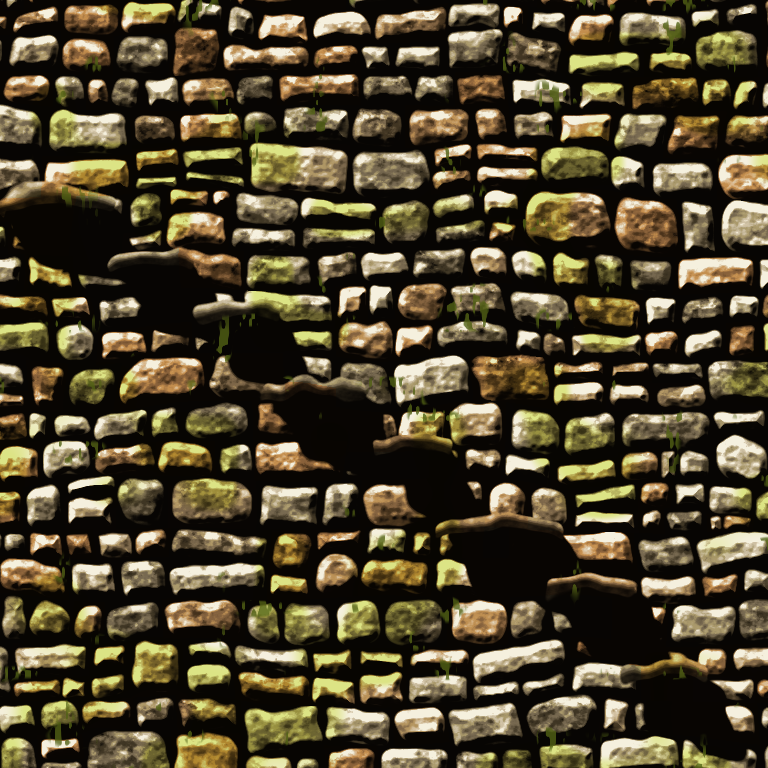
A Shadertoy shader for this texture:

```glsl
// A dry stone wall in hard sunlight from the upper left: jittered courses are
// split into rounded stones, raised into a height field, then lit and shadowed.
// A falling flight of thin jutting slabs throws deep shadows over the wall.

const vec2 SUN = vec2(-0.4, 0.917);
const float COURSES = 13.0;
const float COLUMNS = 6.0;

float hash(vec2 p) {
    return fract(sin(dot(p, vec2(127.1, 311.7))) * 43758.5453);
}

float noise(vec2 p) {
    vec2 i = floor(p), f = fract(p);
    f = f * f * (3.0 - 2.0 * f);
    float low = mix(hash(i), hash(i + vec2(1, 0)), f.x);
    float high = mix(hash(i + vec2(0, 1)), hash(i + vec2(1, 1)), f.x);
    return mix(low, high, f.y);
}

float fbm(vec2 p) {
    float sum = 0.0, amp = 0.53;
    for (int i = 0; i < 4; i++) {
        sum += amp * noise(p);
        p = p * 2.1 + 17.3;
        amp *= 0.5;
    }
    return sum;
}

float roundBox(vec2 p, vec2 halfSize, float radius) {
    vec2 q = abs(p) - halfSize + radius;
    return length(max(q, 0.0)) + min(max(q.x, q.y), 0.0) - radius;
}

float edge(float k, float seed) {
    return k + 0.55 * (hash(vec2(k, seed)) - 0.5);
}

// Jittered interval holding x: index, lower end, upper end
vec3 span(float x, float seed) {
    float k = floor(x);
    if (x < edge(k, seed)) k -= 1.0;
    else if (x > edge(k + 1.0, seed)) k += 1.0;
    return vec3(k, edge(k, seed), edge(k + 1.0, seed));
}

// Signed distance to the nearest stone and its random id
vec2 stone(vec2 p) {
    vec2 grit = p;
    p += 0.022 * (vec2(noise(p * 9.0), noise(p * 8.0 + 40.0)) - 0.5);
    vec3 row = span(p.y * COURSES, 3.0);
    float shift = 5.0 * hash(vec2(row.x, 9.0));
    vec3 col = span(p.x * COLUMNS + shift, row.x + 20.0);
    vec2 lo = vec2((col.y - shift) / COLUMNS, row.y / COURSES);
    vec2 hi = vec2((col.z - shift) / COLUMNS, row.z / COURSES);
    for (int i = 0; i < 3; i++) {
        vec2 size = hi - lo;
        float pick = hash(lo * 61.0 + float(i));
        vec2 cut = mix(lo, hi, 0.33 + 0.34 * hash(hi * 47.0 + float(i)));
        if (size.x > size.y * mix(1.3, 3.3, pick)) {
            if (p.x < cut.x) hi.x = cut.x; else lo.x = cut.x;
        } else if (size.y > mix(0.045, 0.1, pick)) {
            if (p.y < cut.y) hi.y = cut.y; else lo.y = cut.y;
        }
    }
    float id = hash(lo * 61.0 + 7.0);
    vec2 halfSize = 0.5 * (hi - lo) - 0.003;
    vec2 q = p - 0.5 * (lo + hi);
    q += 0.22 * (fract(id * 17.0) - 0.5) * vec2(-q.y, q.x);
    float radius = min(halfSize.x, halfSize.y) * mix(0.35, 0.85, fract(id * 7.0));
    float d = roundBox(q, halfSize, radius);
    return vec2(d + 0.007 * (noise(grit * 48.0) - 0.5), id);
}

float wallHeight(vec2 p) {
    vec2 s = stone(p);
    float rise = mix(0.005, 0.018, fract(s.y * 31.0));
    float rough = 0.005 * noise(p * 62.0) + 0.0025 * noise(p * 170.0);
    return (rise + rough) * smoothstep(0.0, 0.014, -s.x);
}

// Tone from 0 to 1 turned into weathered stone colour
vec3 stoneRamp(float tone) {
    vec3 c = mix(vec3(0.03, 0.02, 0.01), vec3(0.26, 0.21, 0.13), smoothstep(0.02, 0.2, tone));
    c = mix(c, vec3(0.49, 0.41, 0.29), smoothstep(0.2, 0.4, tone));
    c = mix(c, vec3(0.70, 0.60, 0.39), smoothstep(0.4, 0.58, tone));
    c = mix(c, vec3(0.82, 0.75, 0.62), smoothstep(0.58, 0.76, tone));
    return mix(c, vec3(0.96, 0.94, 0.87), smoothstep(0.76, 0.95, tone));
}

void mainImage(out vec4 fragColor, in vec2 fragCoord) {
    vec2 p = fragCoord / iResolution.y;
    vec2 s = stone(p);
    float h = wallHeight(p);

    // Sunlight on the relief and shadows cast between stones
    float slope = (h - wallHeight(p + SUN * 0.003)) / 0.003;
    float light = clamp(0.54 + 0.5 * slope, 0.03, 1.15);
    float blocked = 0.0;
    for (int i = 1; i <= 6; i++) {
        float t = 0.005 * float(i);
        blocked = max(blocked, wallHeight(p + SUN * t) - h - 1.2 * t);
    }
    light *= 1.0 - smoothstep(0.0, 0.004, blocked);
    light *= smoothstep(0.0, 0.004, -s.x);

    // Weathering: per-stone paleness, stains and lichen flecks
    float grain = fbm(p * vec2(75.0, 95.0));
    float lichen = smoothstep(0.56, 0.72, fbm(p * 58.0 + 30.0));
    float pale = mix(0.5, 1.1, fract(s.y * 13.0));
    float tone = light * (pale + 1.3 * (grain - 0.5) + 0.45 * lichen);

    // Jutting slabs and their slanted shadows
    vec2 ragged = 0.016 * (vec2(noise(p * 32.0), noise(p * 38.0 + 9.0)) - 0.5);
    for (int i = 0; i < 8; i++) {
        float n = float(i), wide = mix(0.05, 0.085, hash(vec2(n, 5.0)));
        vec2 jitter = 0.03 * (vec2(hash(vec2(n, 1.0)), hash(vec2(n, 2.0))) - 0.5);
        vec2 q = p - vec2(0.08, 0.76) - n * vec2(0.113, -0.088) - jitter + ragged;
        q.y += 3.0 * q.x * q.x;
        vec2 under = vec2(q.x + 0.45 * q.y - 0.01, q.y + 0.05);
        tone *= smoothstep(-0.003, 0.004, roundBox(under, vec2(wide, 0.05), 0.025));
        float slab = 1.0 - smoothstep(-0.002, 0.002, roundBox(q, vec2(wide, 0.011), 0.007));
        float rim = 0.1 + 0.65 * smoothstep(-0.003, 0.009, q.y);
        tone = mix(tone, rim * (0.3 + 1.1 * grain), slab);
    }

    // Rusty, grey and mossy tints, then tufts of grass in the joints
    vec3 color = stoneRamp(tone);
    vec3 tint = mix(vec3(1.1, 0.93, 0.78), vec3(0.95, 1.0, 1.08), smoothstep(0.1, 0.6, s.y));
    color *= mix(tint, vec3(1.0), smoothstep(0.55, 0.9, tone));
    color *= mix(vec3(1), vec3(0.9, 0.95, 0.6), smoothstep(0.6, 0.75, noise(p * 14.0 + 5.0)));
    float tuft = smoothstep(0.82, 0.9, noise(p * 24.0 + 70.0));
    tuft *= smoothstep(0.58, 0.72, noise(p * vec2(230.0, 90.0)));
    color = mix(color, vec3(0.32, 0.38, 0.08), 0.8 * tuft);
    fragColor = vec4(clamp(color, 0.0, 1.0), 1.0);
}
```
